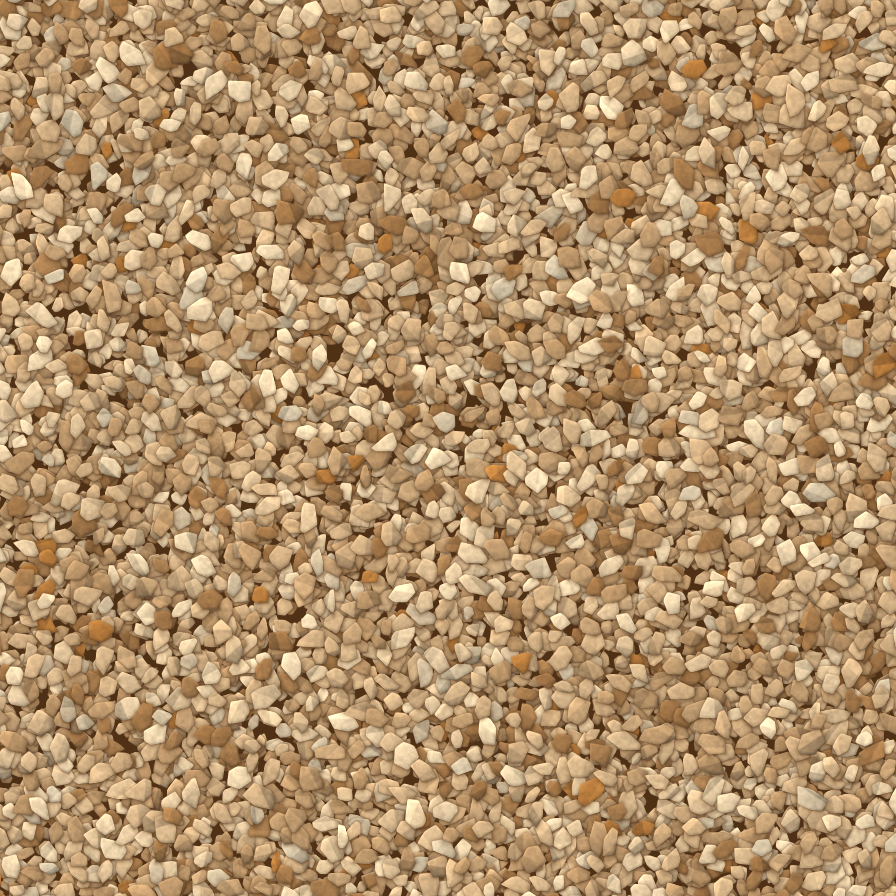
Reproduce this texture procedurally as a WebGL 1 fragment shader.

```glsl
precision highp float;
// Crushed tan gravel: four rotated grids of angular stones, painted back to front.
// Each stone is a rounded intersection of half planes with its own tone, facet,
// rim light and a narrow contact shadow on the stones beneath it.

uniform vec2 u_resolution;

#define CELLS 57.0          // grid cells across the canvas, deepest layer
#define LAYER_STEP 4.5      // fewer cells (larger stones) per higher layer
#define RADIUS_MIN 0.36     // stone radius in cells
#define RADIUS_MAX 0.58
#define STRETCH 0.35        // elongation
#define CORNER 32.0         // sharpness of the corners
#define SHADOW 0.66         // contact shadow strength
#define SHADOW_WIDTH 0.09   // contact shadow width in cells
#define EXPOSURE 1.075      // base brightness of the stones
#define GRAIN 0.20          // fine surface mottling
#define PATCHES 0.05        // broad brightness drift

const float TAU = 6.2831853;
const vec3 DEEP_BROWN = vec3(0.31, 0.19, 0.085);
const vec3 BROWN = vec3(0.57, 0.405, 0.235);
const vec3 TAN = vec3(0.68, 0.54, 0.38);
const vec3 SAND = vec3(0.785, 0.66, 0.50);
const vec3 CREAM = vec3(0.885, 0.795, 0.65);
const vec3 OCHRE = vec3(0.68, 0.45, 0.21);
const vec3 GREY = vec3(0.76, 0.71, 0.61);

vec4 hash4(vec2 p) {
  vec4 q = fract(p.xyxy * vec4(0.1031, 0.1030, 0.0973, 0.1099));
  q += dot(q, q.wzxy + 33.33);
  return fract((q.xxyz + q.yzzw) * q.zywx);
}

float valueNoise(vec2 p) {
  vec2 i = floor(p), f = fract(p);
  f = f * f * (3.0 - 2.0 * f);
  float low = mix(hash4(i).x, hash4(i + vec2(1.0, 0.0)).x, f.x);
  float high = mix(hash4(i + vec2(0.0, 1.0)).x, hash4(i + 1.0).x, f.x);
  return mix(low, high, f.y);
}

mat2 rotation(float a) {
  float c = cos(a), s = sin(a);
  return mat2(c, s, -s, c);
}

// Smooth maximum of six jittered half planes
float stoneDistance(vec2 p, vec2 id, float radius) {
  float sum = 0.0;
  for (int i = 0; i < 6; i++) {
    float k = float(i);
    vec4 h = hash4(id + 17.3 * (k + 1.0));
    float a = TAU * (k + 0.72 * h.x) / 6.0;
    float reach = radius * mix(0.72, 1.18, h.y);
    sum += exp(CORNER * (dot(p, vec2(cos(a), sin(a))) - reach));
  }
  return log(sum + 1e-12) / CORNER;
}

vec3 stoneColor(vec4 h) {
  vec3 c = mix(TAN, SAND, smoothstep(0.0, 0.5, h.x));
  c = mix(c, CREAM, smoothstep(0.5, 1.0, h.x));
  c = mix(c, BROWN, 0.85 * step(0.89, h.y));
  c = mix(c, OCHRE, 0.8 * step(0.985, h.y));
  return mix(c, GREY, 0.7 * step(h.y, 0.045));
}

// Paints one grid of stones over the given color
vec3 paintLayer(vec3 color, vec2 uv, float layer, float mottling) {
  float cells = CELLS - LAYER_STEP * layer;
  float density = 1.1 - 0.17 * layer;
  float pixel = cells / u_resolution.y;
  mat2 turn = rotation(0.5 + 2.1 * layer);
  vec2 light = turn * normalize(vec2(-0.45, 0.9));
  vec2 p = turn * uv * cells + 71.7 * (layer + 1.0);
  vec2 cell = floor(p);

  for (int y = -1; y <= 1; y++) {
    for (int x = -1; x <= 1; x++) {
      vec2 id = cell + vec2(float(x), float(y));
      vec4 h = hash4(id + 3.7);
      vec2 q = p - id - 0.5 - 0.75 * (h.xy - 0.5);
      if (h.z > density || dot(q, q) > 1.5) continue;

      vec4 look = hash4(id + 211.9);
      float stretch = 1.0 + STRETCH * look.z;
      vec2 local = rotation(TAU * h.w) * q;
      local *= vec2(stretch, 1.0 / stretch);
      float radius = mix(RADIUS_MIN, RADIUS_MAX, look.w);
      float d = stoneDistance(local, id, radius);
      float facing = dot(q, light) / (length(q) + 0.05);

      // Contact shadow, deeper on the side away from the light
      float shade = SHADOW * (0.75 - 0.35 * facing);
      color = mix(color, DEEP_BROWN, shade * exp(-max(d, 0.0) / SHADOW_WIDTH));

      // Tilted face, broken facet and rim
      vec4 cut = hash4(id + 89.3);
      float a = TAU * cut.x;
      float facet = dot(q, vec2(cos(a), sin(a))) - 0.22 * cut.y;
      float tone = EXPOSURE + 0.13 * dot(q, light);
      tone += 0.38 * (cut.z - 0.6) * smoothstep(-pixel, pixel, facet);
      tone += smoothstep(-0.17, 0.0, d) * (0.16 * facing - 0.04);
      tone += GRAIN * (mottling - 0.5);
      vec3 stone = stoneColor(look) * tone;
      color = mix(color, stone, clamp(0.5 - d / pixel, 0.0, 1.0));
    }
  }
  return color;
}

void main() {
  vec2 uv = gl_FragCoord.xy / u_resolution.y;
  float mottling = 0.6 * valueNoise(uv * 210.0) + 0.4 * valueNoise(uv * 430.0 + 9.0);
  vec3 color = DEEP_BROWN;
  for (int i = 0; i < 4; i++) {
    color = paintLayer(color, uv, float(i), mottling);
  }
  color *= 1.0 + PATCHES * (valueNoise(uv * 7.0 + 4.0) - 0.5);
  gl_FragColor = vec4(clamp(color, 0.0, 1.0), 1.0);
}
```
